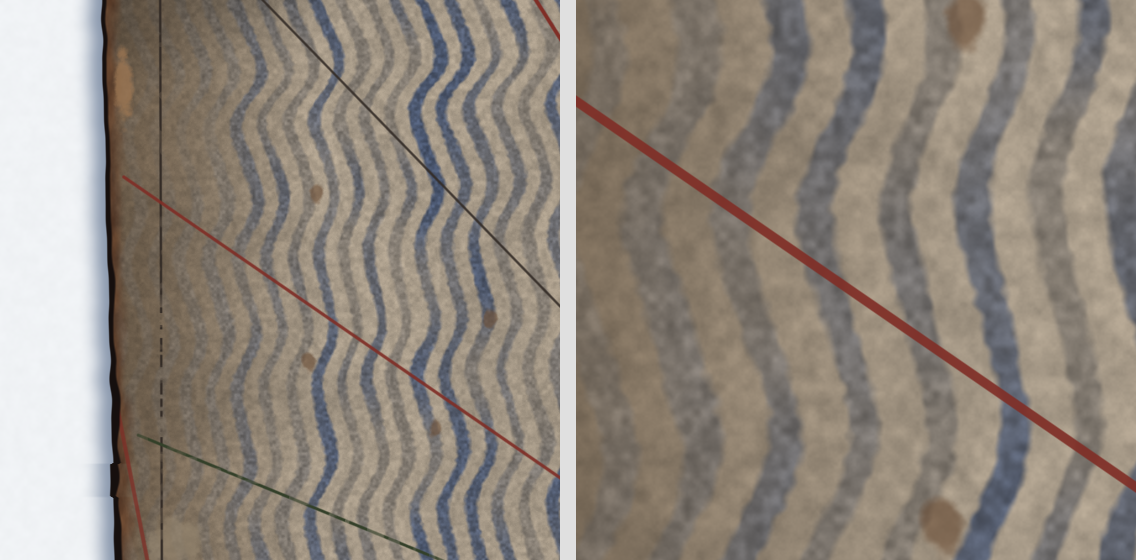
Left: the whole. Right: its middle third, enlarged.
A WebGL 2 fragment shader for this pattern:

```glsl
#version 300 es
precision highp float;

uniform vec2 u_resolution;
out vec4 outColor;

float hash(vec2 p) {
  vec3 q = fract(vec3(p.xyx) * 0.1031);
  q += dot(q, q.yzx + 33.33);
  return fract((q.x + q.y) * q.z);
}

float noise(vec2 p) {
  vec2 i = floor(p), f = fract(p);
  f = f * f * (3.0 - 2.0 * f);
  return mix(mix(hash(i), hash(i + vec2(1, 0)), f.x),
             mix(hash(i + vec2(0, 1)), hash(i + vec2(1, 1)), f.x), f.y);
}

float fbm(vec2 p) {
  float sum = 0.0, weight = 0.5;
  for (int i = 0; i < 4; i++) {
    sum += weight * noise(p);
    p = p * 2.03 + 17.1;
    weight *= 0.5;
  }
  return sum / 0.9375;
}

// Coverage of a ruled ink line from a to b
float ruledLine(vec2 p, vec2 a, vec2 b, float halfWidth) {
  vec2 d = b - a;
  float h = clamp(dot(p - a, d) / dot(d, d), 0.0, 1.0);
  float aa = 1.0 / u_resolution.y;
  return 1.0 - smoothstep(halfWidth - aa, halfWidth + aa, length(p - a - d * h));
}

// Soft elliptical patch with a ragged rim
float patchMask(vec2 p, vec2 center, vec2 radius) {
  float d = length((p - center) / radius) + 0.9 * (fbm(p * 55.0) - 0.5);
  return 1.0 - smoothstep(0.55, 1.1, d);
}

vec3 waveStripes(vec2 p, vec3 paper) {
  const float SPACING = 0.0475;
  float phase = 6.2832 * (p.y - 0.325 + 0.08 * (p.x - 0.8)) / 0.235;
  float amplitude = mix(0.023, 0.015, smoothstep(0.1, 0.45, p.y));
  float sway = amplitude * (cos(phase) + 0.15 * sin(2.0 * phase));
  sway += 0.022 * (noise(p * vec2(4.0, 5.0) + 3.0) - 0.5);
  sway += 0.006 * (noise(p * vec2(18.0, 14.0)) - 0.5);
  sway -= 0.025 * smoothstep(0.7, 1.0, p.y) * (1.0 - p.x);
  float u = (p.x - sway - 0.768) / SPACING + 0.5;
  float id = floor(u);
  float offset = abs(fract(u) - 0.5);

  // Brush width and pigment change along each stripe
  float width = 0.22 + 0.10 * (noise(vec2(id * 7.3, p.y * 9.0)) - 0.5);
  width += 0.09 * (noise(p * 140.0) - 0.5);
  float soft = 0.055 + 1.0 / (u_resolution.x * SPACING);
  float stripe = 1.0 - smoothstep(width - soft, width + soft, offset);
  float wash = noise(vec2(id * 5.7 + 2.0, p.y * 6.0));
  float blue = smoothstep(0.35, 0.85, 0.55 * wash + 0.55 * hash(vec2(id + 40.0, 8.0)));
  blue *= smoothstep(0.3, 0.65, p.x);
  float grain = noise(p * 190.0);
  vec3 pigment = mix(vec3(0.44, 0.42, 0.40), vec3(0.28, 0.33, 0.43), blue);
  pigment *= 0.82 + 0.36 * grain;
  float strength = mix(0.35, 0.88, smoothstep(0.23, 0.46, p.x));
  strength *= 0.66 + 0.28 * wash + 0.2 * blue;
  strength *= 1.0 - 0.45 * patchMask(p, vec2(0.31, 0.25), vec2(0.09, 0.11));
  return mix(paper, pigment, clamp(stripe * strength, 0.0, 1.0));
}

void main() {
  vec2 p = gl_FragCoord.xy / u_resolution;
  p.y = 1.0 - p.y; // measure down from the top edge
  float aa = 1.0 / u_resolution.x;

  // Aged paper, darker toward the spine
  vec3 paper = mix(vec3(0.42, 0.36, 0.29), vec3(0.65, 0.60, 0.53), smoothstep(0.2, 0.62, p.x));
  paper *= 0.90 + 0.20 * fbm(p * 7.0);
  vec3 color = waveStripes(p, paper);
  color *= 0.86 + 0.28 * fbm(p * 110.0);
  color *= mix(0.84, 1.0, smoothstep(0.0, 0.18, p.y + 0.4 * (p.x - 0.3)));

  // Foxing spots and bare patches
  vec3 foxing = vec3(0.43, 0.32, 0.23);
  for (int i = 0; i < 4; i++) {
    float k = float(i);
    vec2 spot = vec2(0.875 - 0.128 * k + 0.06 * sin(k * 2.6), 0.572 + 0.24 * sin(k * 2.2));
    color = mix(color, foxing, 0.65 * patchMask(p, spot, vec2(0.014, 0.018)));
  }
  color = mix(color, vec3(0.60, 0.54, 0.45), 0.6 * patchMask(p, vec2(0.31, 0.97), vec2(0.055, 0.05)));

  // Ruled lines, with flaked ink
  float flake = 0.65 + 0.35 * smoothstep(0.25, 0.5, noise(p * 100.0));
  vec3 black = vec3(0.20, 0.17, 0.15), red = vec3(0.50, 0.18, 0.15), green = vec3(0.20, 0.25, 0.16);
  float gap = smoothstep(0.5, 0.58, p.y) * (1.0 - smoothstep(0.78, 0.84, p.y));
  float dots = mix(1.0, smoothstep(0.35, 0.6, noise(vec2(3.0, p.y * 130.0))), gap);
  color = mix(color, black, ruledLine(p, vec2(0.286, 0.0), vec2(0.289, 1.0), 0.0021) * flake * dots);
  color = mix(color, black, ruledLine(p, vec2(0.467, -0.002), vec2(1.01, 0.557), 0.0021) * 0.9);
  color = mix(color, green, ruledLine(p, vec2(0.247, 0.777), vec2(0.792, 1.002), 0.0026) * flake);
  color = mix(color, red, ruledLine(p, vec2(0.221, 0.316), vec2(1.01, 0.860), 0.0028) * 0.92);
  color = mix(color, red, ruledLine(p, vec2(0.955, -0.003), vec2(1.01, 0.084), 0.0034));

  // Worn leather spine
  float edge = 0.181 + 0.024 * p.y + 0.004 * (noise(vec2(1.0, p.y * 28.0)) - 0.5);
  edge -= 0.006 * smoothstep(0.826, 0.830, p.y) * (1.0 - smoothstep(0.885, 0.89, p.y));
  float inset = p.x - edge;
  float leather = 1.0 - smoothstep(0.006, 0.042, inset + 0.03 * (fbm(p * vec2(35.0, 12.0)) - 0.5));
  vec3 hide = mix(vec3(0.24, 0.14, 0.09), vec3(0.47, 0.31, 0.20), fbm(p * vec2(65.0, 28.0)));
  color = mix(color, hide, leather * 0.88);
  color = mix(color, vec3(0.61, 0.46, 0.32), 0.8 * patchMask(p, vec2(0.220, 0.155), vec2(0.017, 0.075)));
  color = mix(color, red, 0.75 * ruledLine(p, vec2(0.208, 0.72), vec2(0.265, 1.01), 0.0035));
  float rim = 0.005 + 0.009 * smoothstep(0.2, 0.75, p.y) * noise(vec2(9.0, p.y * 20.0));
  color = mix(color, vec3(0.07, 0.05, 0.05), 0.95 * (1.0 - smoothstep(rim, rim + 0.005, inset)));

  // White backdrop with a cool cast shadow
  vec3 backdrop = vec3(0.94, 0.95, 0.96) + 0.025 * (fbm(p * 65.0) - 0.5);
  backdrop = mix(backdrop, vec3(0.50, 0.56, 0.65), 0.85 * pow(smoothstep(-0.065, 0.0, inset), 2.0));
  color = mix(backdrop, color, smoothstep(-aa, aa, inset));
  outColor = vec4(clamp(color, 0.0, 1.0), 1.0);
}
```
